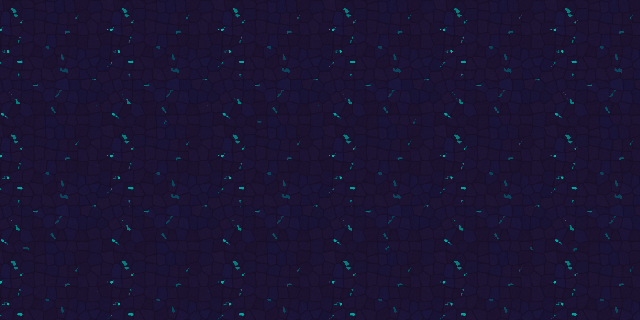
Give the GLSL for this texture, as a WebGL 1 fragment shader.

```glsl
precision highp float;

uniform vec2 u_resolution;

const float TAU = 6.2831853;
const vec2 TILE = vec2(0.3464, 0.3945);    // repeat size, in canvas heights
const vec2 STONES = vec2(10.0, 11.0);      // stones across and down one tile
const int PATCHES = 22;                    // glowing patches per tile
const vec2 PATCH_BAND = vec2(0.08, 0.93);  // rows of the tile that hold patches
const float PATCH_BIAS = 0.08;             // pull of patches to the bright side
const float BRIGHT_SIDE = 0.1;             // where across the tile glow peaks
const float FLECK_SCALE = 155.0;           // flecks per canvas height
const float JOINT_WIDTH = 0.16;
const float GRAIN = 0.012;

const vec3 STONE = vec3(0.112, 0.074, 0.195);
const vec3 STONE_BLUE = vec3(0.098, 0.080, 0.220);
const vec3 JOINT = vec3(0.088, 0.052, 0.145);
const vec3 GLOW_DEEP = vec3(0.06, 0.15, 0.26);
const vec3 GLOW_DIM = vec3(0.04, 0.26, 0.35);
const vec3 GLOW_MID = vec3(0.02, 0.44, 0.45);
const vec3 GLOW_BRIGHT = vec3(0.00, 0.70, 0.64);
const vec3 INDIGO = vec3(0.03, 0.06, 0.36);

float hash(vec2 p) {
    vec3 q = fract(vec3(p.xyx) * 0.1031);
    q += dot(q, q.yzx + 33.33);
    return fract((q.x + q.y) * q.z);
}

vec2 hash2(vec2 p) {
    return vec2(hash(p), hash(p + 47.3));
}

float noise(vec2 p) {
    vec2 i = floor(p);
    vec2 f = fract(p);
    f = f * f * (3.0 - 2.0 * f);
    float low = mix(hash(i), hash(i + vec2(1.0, 0.0)), f.x);
    float high = mix(hash(i + vec2(0.0, 1.0)), hash(i + 1.0), f.x);
    return mix(low, high, f.y);
}

// Rounded stones: wrapped cells with dark joints
vec3 cobbles(vec2 uv) {
    vec2 p = uv * STONES;
    vec2 cell = floor(p);
    float nearest = 9.0;
    float second = 9.0;
    vec2 stoneId = vec2(0.0);
    for (int y = -1; y <= 1; y++) {
        for (int x = -1; x <= 1; x++) {
            vec2 c = cell + vec2(float(x), float(y));
            vec2 id = mod(c, STONES);
            float d = length(c + 0.18 + 0.64 * hash2(id + 5.0) - p);
            if (d < nearest) {
                second = nearest;
                nearest = d;
                stoneId = id;
            } else {
                second = min(second, d);
            }
        }
    }
    float tone = hash(stoneId + 91.0);
    vec3 face = mix(STONE, STONE_BLUE, smoothstep(0.45, 1.0, tone));
    face *= 0.95 + 0.1 * hash(stoneId + 17.0);
    float joint = 1.0 - smoothstep(0.02, JOINT_WIDTH, second - nearest);
    return mix(face, JOINT, 0.75 * joint);
}

// Bent, broken patch; returns its coverage and its halo
vec2 patchShape(vec2 p, vec2 size, float angle, float bend, float seed) {
    float c = cos(angle);
    float s = sin(angle);
    vec2 q = vec2(c * p.x + s * p.y, c * p.y - s * p.x) / size;
    q.y += bend * (q.x * q.x - 0.4);
    float r = length(q);
    float flecks = noise(p * FLECK_SCALE + 40.0 + seed * 13.0) - 0.5;
    float soft = 0.3 + 0.4 / (u_resolution.y * size.y);
    float cover = smoothstep(0.0, soft, 0.75 - r + 2.4 * flecks);
    return vec2(cover, exp(-1.4 * r * r));
}

vec3 glowRamp(float energy) {
    vec3 c = mix(GLOW_DEEP, GLOW_DIM, smoothstep(0.1, 0.4, energy));
    c = mix(c, GLOW_MID, smoothstep(0.4, 0.7, energy));
    return mix(c, GLOW_BRIGHT, smoothstep(0.7, 1.0, energy));
}

void main() {
    vec2 p = gl_FragCoord.xy / u_resolution.y;
    vec2 grid = vec2(p.x, 1.0 - p.y) / TILE;
    vec2 tileId = floor(grid);
    vec2 uv = fract(grid);

    vec3 color = cobbles(uv);
    color += GRAIN * (noise(uv * TILE * 300.0) - 0.5);

    // Glowing patches, the same in every tile
    float energy = 0.0;
    float indigo = 0.0;
    for (int i = 0; i < PATCHES; i++) {
        float n = float(i);
        vec2 a = hash2(vec2(n, 3.0));
        vec2 b = hash2(vec2(n, 8.0));
        float x = fract(n * 0.618 + 0.2 * a.x);
        x -= PATCH_BIAS * sin(TAU * (x - BRIGHT_SIDE));
        float y = mix(PATCH_BAND.x, PATCH_BAND.y, (n + a.y) / float(PATCHES));
        vec2 d = uv - vec2(x, y);
        d = (d - floor(d + 0.5)) * TILE;
        float power = 0.65 + 0.25 * cos(TAU * (x - BRIGHT_SIDE)) + 0.3 * (b.x - 0.5);
        vec2 size = vec2(mix(0.007, 0.021, b.y * b.y), mix(0.0035, 0.0065, a.x));
        vec2 shape = patchShape(d, size, TAU * b.x, 1.2 * (a.y - 0.5), n);
        energy = max(energy, power * max(shape.x, 0.12 * shape.y));
        indigo = max(indigo, shape.y * step(0.9, fract(n * 0.0909 + 0.05)));
    }

    // A faint stray fleck that differs from tile to tile
    vec2 stray = hash2(tileId + 23.0);
    vec2 offset = (uv - vec2(0.1 + 0.8 * stray.x, 0.965)) * TILE;
    vec2 faint = patchShape(offset, vec2(0.008, 0.004), TAU * stray.y, 0.3, stray.x);
    energy = max(energy, 0.45 * faint.x * step(0.4, stray.y));

    color = mix(color, INDIGO, 0.6 * indigo);
    color = mix(color, glowRamp(energy), smoothstep(0.02, 0.3, energy));
    gl_FragColor = vec4(color, 1.0);
}
```
